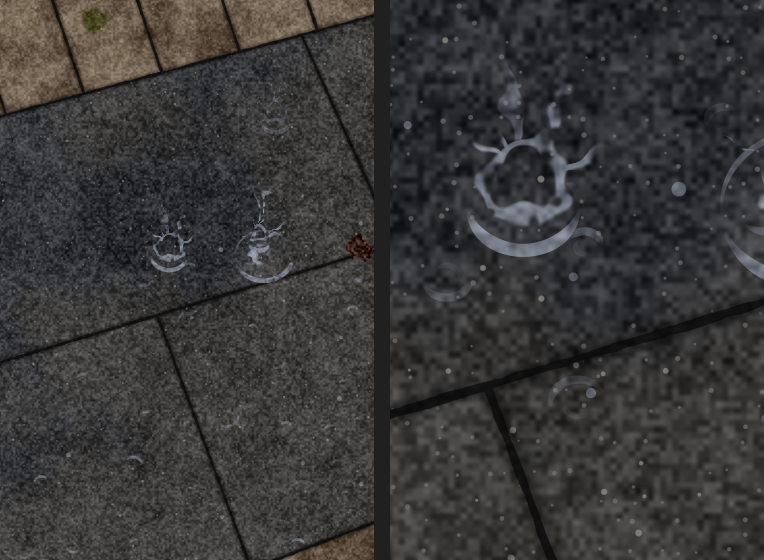
Left: the whole. Right: its middle third, enlarged.
A WebGL 2 fragment shader for this texture:

```glsl
#version 300 es
precision highp float;
// Rain on dark paving: grainy concrete slabs with slanted joints and a brick edge.
// Layers of value noise make the stone; scattered cells make grit, drops and ripples;
// ragged rings with radial jets make the splashes. Unit of length: canvas height.
uniform vec2 u_resolution;
out vec4 fragColor;

const vec3 SLAB_COOL = vec3(0.218, 0.222, 0.236);
const vec3 SLAB_WARM = vec3(0.232, 0.226, 0.216);
const vec3 BRICK_DARK = vec3(0.33, 0.27, 0.21);
const vec3 BRICK_LIGHT = vec3(0.49, 0.43, 0.36);
const vec3 JOINT = vec3(0.055, 0.053, 0.055);
const vec3 GRIT = vec3(0.52, 0.50, 0.47);
const vec3 WATER = vec3(0.60, 0.63, 0.70);
const vec3 MOSS = vec3(0.25, 0.25, 0.10);
const vec3 LEAF = vec3(0.22, 0.12, 0.09);
const float GRAIN = 0.17;
const float JOINT_HALF = 0.0024;
const float BRICK_PITCH = 0.139;
const float RIPPLE_CELL = 0.095;

float hash(vec2 p) {
  vec3 q = fract(p.xyx * 0.1031);
  q += dot(q, q.yzx + 33.33);
  return fract((q.x + q.y) * q.z);
}

float noise(vec2 p) {
  vec2 i = floor(p), f = fract(p);
  f = f * f * (3.0 - 2.0 * f);
  return mix(mix(hash(i), hash(i + vec2(1, 0)), f.x),
             mix(hash(i + vec2(0, 1)), hash(i + vec2(1, 1)), f.x), f.y);
}

float fbm(vec2 p) {
  float sum = 0.0, amp = 0.5;
  for (int i = 0; i < 4; i++) {
    sum += amp * noise(p);
    p = mat2(1.6, 1.2, -1.2, 1.6) * p + 7.3;
    amp *= 0.5;
  }
  return sum / 0.9375;
}

// Signed distance above the line y = height + slope * x
float above(vec2 p, float height, float slope) {
  return (p.y - height - slope * p.x) * inversesqrt(1.0 + slope * slope);
}

// One jittered dot in a random share of the cells
float specks(vec2 p, float cells, float share, float size, float px) {
  vec2 g = p * cells, id = floor(g);
  vec2 c = 0.3 + 0.4 * vec2(hash(id + 3.1), hash(id + 8.7));
  float r = size * (0.4 + 0.6 * hash(id + 5.5));
  float d = (length(fract(g) - c) - r) / cells;
  return step(hash(id), share) * (1.0 - smoothstep(-px, px, d));
}

// Ring that is brightest towards one angle
float arc(vec2 q, float r, float width, float facing, float px) {
  q.y *= 1.15;
  float toward = dot(normalize(q + 1e-5), vec2(cos(facing), sin(facing)));
  float w = width * smoothstep(-0.1, 1.0, toward);
  float line = 1.0 - smoothstep(w - px, w + px, abs(length(q) - r));
  return line * smoothstep(0.1, 0.7, toward) * (0.45 + 0.55 * noise(q * 170.0));
}

float ripples(vec2 p, float px) {
  float m = 0.0;
  vec2 base = floor(p / RIPPLE_CELL);
  for (int k = 0; k < 9; k++) {
    vec2 id = base + vec2(k % 3, k / 3) - 1.0;
    vec2 q = p - (id + 0.2 + 0.6 * vec2(hash(id + 41.0), hash(id + 57.0))) * RIPPLE_CELL;
    float pick = hash(id + 23.0), r = mix(0.007, 0.03, pow(hash(id + 71.0), 2.0));
    float facing = 1.57 * (pick < 0.35 ? 1.0 : -1.0) + hash(id + 13.0) - 0.3;
    float ring = arc(q, r, 0.0028, facing, px) + 0.4 * arc(q, r * 0.5, 0.002, facing + 2.5, px);
    m = max(m, step(pick, 0.55) * ring * (0.4 + 0.6 * hash(id + 91.0)));
  }
  return m;
}

// Ragged crown of water with jets that reach upward, over a smooth crescent
float splash(vec2 p, vec2 centre, float r, float reach, float px) {
  vec2 q = p - centre;
  vec2 bent = q + 0.014 * (vec2(noise(q * 70.0 + 9.0), noise(q * 70.0 + 31.0)) - 0.5);
  float d = length(bent * vec2(1.0, 1.1));
  vec2 dir = normalize(bent + 1e-5);
  float froth = noise(q * 150.0 + 4.0);
  float crown = (1.0 - smoothstep(0.002, 0.005, abs(d - r))) * smoothstep(0.2, 0.6, froth);
  float tip = r + reach * (0.25 + 0.75 * smoothstep(-0.2, 0.9, dir.y)) * noise(dir * 6.0 + 2.0) * 1.5;
  float jets = smoothstep(0.56, 0.74, noise(dir * 8.0 + centre * 90.0)) * step(-0.2, dir.y);
  jets *= smoothstep(r * 0.8, r, d) * (1.0 - smoothstep(tip * 0.7, tip, d)) * smoothstep(0.25, 0.6, froth);
  return max(max(crown * 0.8, jets * 0.85), arc(q + vec2(0, 0.013), r * 1.35, 0.0045, -1.57, px));
}

void main() {
  vec2 p = gl_FragCoord.xy / u_resolution.y;
  float px = 0.75 / u_resolution.y;
  float wobble = 0.0022 * (fbm(p * 90.0) - 0.5);

  // Joints between the brick edge and the slabs
  float top = above(p, 0.792, 0.27), middle = above(p, 0.353, 0.30), low = above(p, -0.187, 0.38);
  float brickU = (p.x + 0.32 * top - 0.15) / BRICK_PITCH;
  float across = abs(fract(brickU + 0.5) - 0.5) * BRICK_PITCH;
  float upperCross = abs(above(p.yx, 0.961, -0.451));
  float lowerCross = abs(above(p.yx, 0.443, -0.372));
  float joint = min(min(abs(top), abs(middle)), abs(low));
  joint = min(joint, top > 0.0 ? across : middle > 0.0 ? upperCross : lowerCross);
  float brick = max(smoothstep(-px, px, top), smoothstep(-px, px, -low));

  // Stone: broad damp stains, fine grain and grit
  float stain = fbm(p * 5.0 + 2.0), cloud = fbm(p * 24.0);
  float grain = GRAIN * (noise(p * 270.0) - 0.5) + 0.1 * (noise(p * 120.0 + 40.0) - 0.5);
  vec3 slab = mix(SLAB_COOL, SLAB_WARM, smoothstep(0.35, 0.65, stain + 0.5 * (p.x - p.y) + 0.1));
  slab += 0.13 * (stain - 0.5) + 0.11 * (cloud - 0.5);
  slab -= 0.045 * exp(-dot(p - vec2(0.3, 0.7), p - vec2(0.3, 0.7)) * 30.0);
  float tone = cloud + 0.35 * (hash(vec2(floor(brickU), 6.0)) - 0.5);
  vec3 bricks = mix(BRICK_DARK, BRICK_LIGHT, smoothstep(0.3, 0.75, tone));
  vec2 mossAt = p - vec2(0.17, 0.965);
  bricks = mix(bricks, MOSS, 0.8 * smoothstep(0.028, 0.012, length(mossAt) + 0.03 * (cloud - 0.5)));
  vec3 col = mix(slab, bricks, brick) + grain;
  col = mix(col, GRIT, 0.55 * specks(p, 105.0, 0.22, 0.17, px));
  col = mix(col, GRIT * 1.15, 0.7 * specks(p + 0.37, 52.0, 0.1, 0.11, px));
  col *= 1.0 - 0.35 * smoothstep(0.009, 0.002, joint);
  float gap = JOINT_HALF * (0.75 + 0.5 * noise(p * 60.0));
  col = mix(col, JOINT + 0.2 * grain, 0.92 * (1.0 - smoothstep(gap - px, gap + px, joint + wobble)));

  // Water: scattered ripples and drops, three splashes and one bubble
  float water = 0.75 * ripples(p, px) * smoothstep(0.75, 0.5, p.y);
  water = max(water, 0.6 * specks(p + 0.11, 19.0, 0.11, 0.085, px));
  water = max(water, splash(p, vec2(0.302, 0.56), 0.025, 0.055, px));
  water = max(water, splash(p, vec2(0.463, 0.582), 0.014, 0.07, px));
  water = max(water, 0.45 * splash(p, vec2(0.492, 0.8), 0.02, 0.025, px));
  vec2 bubble = p - vec2(0.471, 0.544);
  float shell = arc(bubble, 0.052, 0.005, -1.4, px) + 0.6 * arc(bubble, 0.051, 0.002, 1.9, px);
  float foam = smoothstep(0.52, 0.7, noise(p * 110.0)) * smoothstep(0.028, 0.01, length(bubble + vec2(0.012, 0)));
  water = max(water, max(shell, foam));
  col += 0.035 * smoothstep(0.054, 0.048, length(bubble * vec2(1.0, 1.15)));
  col = mix(col, WATER + grain, 0.8 * clamp(water, 0.0, 1.0));

  // Curled dead leaf beside the middle joint
  float leafEdge = length(p - vec2(0.641, 0.557)) + 0.022 * (noise(p * 95.0) - 0.5);
  col = mix(col, LEAF + 1.8 * grain, smoothstep(0.02 + px, 0.02 - px, leafEdge));
  fragColor = vec4(clamp(col, 0.0, 1.0), 1.0);
}
```
